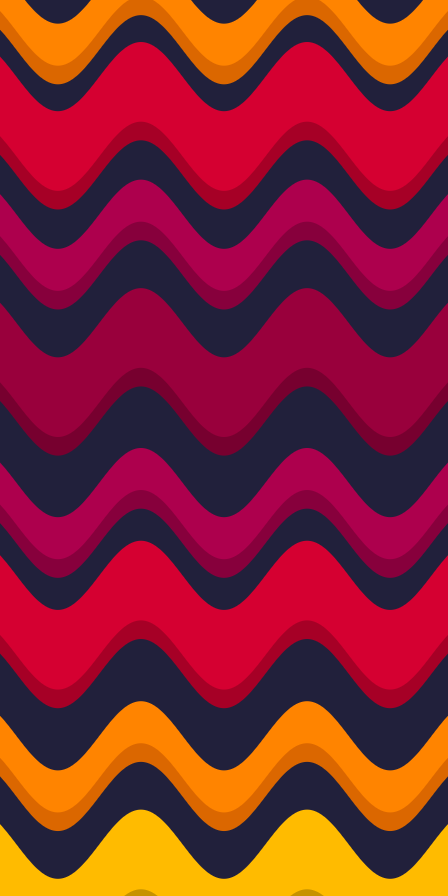
This pattern is drawn by a Shadertoy shader. Its source:

```glsl
// Stacked sine-wave ribbons with shaded lower lips over a dark navy ground.
#define WAVE_PERIOD 0.1854
#define WAVE_AMPLITUDE 0.0386
#define THIN_BODY 0.0469
#define THICK_BODY 0.0889
#define LIP 0.0208
#define SHADE 0.78
#define GROUND vec3(0.129, 0.125, 0.231)

const float TAU = 6.2831853;
const int RIBBONS = 8;

// Depth of each ribbon's upper crest below the top edge, in canvas heights.
const float CRESTS[RIBBONS] = float[RIBBONS](
    -0.0508, 0.0469, 0.2005, 0.3216, 0.5000, 0.6035, 0.7826, 0.9036);

// Colours run from orange to burgundy and back, ending on yellow.
vec3 ribbonColor(int i) {
    int tone = abs(i - 3);
    if (tone == 0) return vec3(0.600, 0.000, 0.235);
    if (tone == 1) return vec3(0.678, 0.000, 0.302);
    if (tone == 2) return vec3(0.835, 0.000, 0.192);
    if (tone == 3) return vec3(1.000, 0.518, 0.000);
    return vec3(1.000, 0.733, 0.000);
}

vec3 lipColor(int i) {
    vec3 color = ribbonColor(i) * SHADE;
    if (abs(i - 3) == 3) color.r = 0.86;
    return color;
}

// Smoothed step: 0 above an edge, 1 below it.
float below(float depth, float edge, float blur) {
    return clamp((depth - edge) / blur + 0.5, 0.0, 1.0);
}

void mainImage(out vec4 fragColor, in vec2 fragCoord) {
    // Canvas heights: x from the centre, y down from the top.
    vec2 p = vec2(fragCoord.x - 0.5 * iResolution.x,
                  iResolution.y - fragCoord.y) / iResolution.y;

    // Straighten the waves so that every crest sits at a constant depth.
    float phase = TAU * p.x / WAVE_PERIOD;
    float depth = p.y - WAVE_AMPLITUDE * (1.0 + cos(phase));

    // One-pixel blur, widened on the steep flanks.
    float slope = WAVE_AMPLITUDE * TAU / WAVE_PERIOD * sin(phase);
    float blur = length(vec2(1.0, slope)) / iResolution.y;

    // Paint body, lip and the ground beneath each ribbon.
    vec3 color = GROUND;
    for (int i = 0; i < RIBBONS; i++) {
        float body = i % 2 == 0 ? THIN_BODY : THICK_BODY;
        float top = CRESTS[i];
        color = mix(color, ribbonColor(i), below(depth, top, blur));
        color = mix(color, lipColor(i), below(depth, top + body, blur));
        color = mix(color, GROUND, below(depth, top + body + LIP, blur));
    }
    fragColor = vec4(color, 1.0);
}
```
